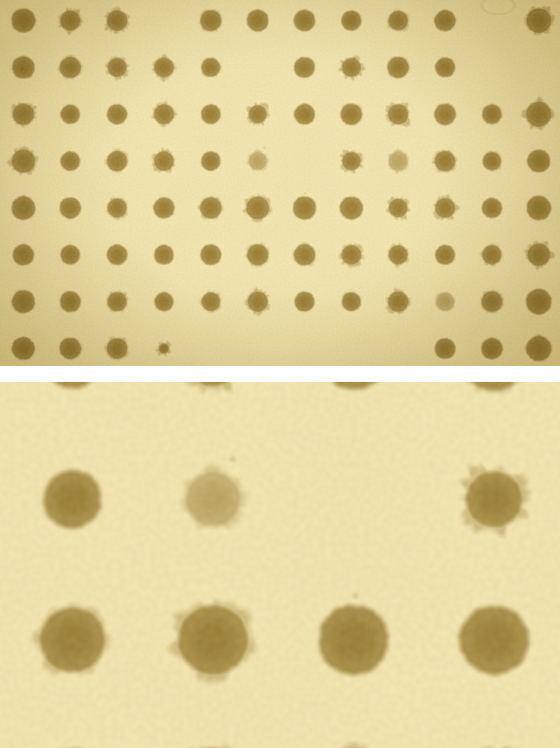
Top, the full canvas; bottom, a detail of the centre.
This pattern is drawn by a WebGL 1 fragment shader. Its source:

```glsl
precision highp float;

// A 12 by 8 grid of soft brown colonies on a backlit cream plate, some missing.
// Each colony is a dense core, a body and a lumpy halo, sized by hash per cell;
// its density tints the plate light, which dims towards the corners.

uniform vec2 u_resolution;

const float PITCH = 0.128;                   // spacing in canvas heights
const vec2 FIRST = vec2(0.064, 0.0478);      // centre of the lower left colony
const float ROWS = 8.0;
const vec3 PLATE_BRIGHT = vec3(0.942, 0.888, 0.682);
const vec3 PLATE_DIM = vec3(0.775, 0.700, 0.450);
const vec3 COLONY_TINT = vec3(0.665, 0.590, 0.365);

float hash(vec2 p) {
  vec3 q = fract(vec3(p.xyx) * 0.1031);
  q += dot(q, q.yzx + 33.33);
  return fract((q.x + q.y) * q.z);
}

float cornerSlope(vec2 corner, vec2 offset) {
  float angle = 6.28318 * hash(corner);
  return dot(vec2(cos(angle), sin(angle)), offset);
}

float gradientNoise(vec2 p) {
  vec2 i = floor(p);
  vec2 f = p - i;
  vec2 w = f * f * f * (f * (f * 6.0 - 15.0) + 10.0);
  vec2 e = vec2(1.0, 0.0);
  float low = mix(cornerSlope(i, f), cornerSlope(i + e, f - e), w.x);
  float high = mix(cornerSlope(i + e.yx, f - e.yx), cornerSlope(i + 1.0, f - 1.0), w.x);
  return mix(low, high, w.y);
}

// 1 inside the column span first..last of one row, counted from the top left
float inSpan(vec2 cell, float row, float first, float last) {
  return step(abs(cell.y - row), 0.5) * step(first - 0.5, cell.x) * step(cell.x, last + 0.5);
}

float isEmpty(vec2 cell) {
  float gap = inSpan(cell, 0.0, 3.0, 3.0) + inSpan(cell, 0.0, 10.0, 10.0);
  gap += inSpan(cell, 1.0, 5.0, 5.0) + inSpan(cell, 1.0, 10.0, 11.0);
  gap += inSpan(cell, 3.0, 6.0, 6.0) + inSpan(cell, 7.0, 4.0, 8.0);
  return gap;
}

float isPale(vec2 cell) {
  return inSpan(cell, 3.0, 5.0, 5.0) + inSpan(cell, 3.0, 8.0, 8.0) + inSpan(cell, 6.0, 9.0, 9.0);
}

// Radius in cells: outer columns and a few neighbours grow larger
float colonyRadius(vec2 cell) {
  float radius = 0.198 + 0.036 * hash(cell + 7.3);
  radius += 0.026 * step(cell.x, 0.5) + 0.043 * step(10.5, cell.x);
  radius += 0.03 * (inSpan(cell, 4.0, 5.0, 7.0) + inSpan(cell, 7.0, 1.0, 1.0));
  radius -= 0.03 * inSpan(cell, 3.0, 5.0, 5.0);
  return mix(radius, 0.115, inSpan(cell, 7.0, 3.0, 3.0));
}

float softDisc(float dist, float radius, float blur) {
  return 1.0 - smoothstep(radius - blur, radius + blur, dist);
}

float colonyDensity(vec2 local, vec2 cell, float pixel) {
  float dist = length(local);
  vec2 around = local / max(dist, 0.001);
  vec2 seed = cell * 17.0 + 4.5;
  float radius = colonyRadius(cell);
  float pale = isPale(cell);
  float blur = max(0.032, pixel);

  float lumps = gradientNoise(around * 1.5 + seed);
  float ripple = gradientNoise(around * 4.0 + seed + 60.0);
  float spread = smoothstep(0.35, 1.0, hash(cell + 31.7));
  float bodyRadius = radius * (1.0 + 0.05 * lumps + 0.04 * ripple);
  float haloRadius = bodyRadius + spread * (0.03 + 0.12 * lumps + 0.05 * ripple);

  float halo = 0.42 * softDisc(dist, haloRadius, blur * 1.3);
  float body = softDisc(dist, bodyRadius, blur) * (0.89 - 0.2 * pale);
  float core = 0.15 * softDisc(dist, radius * 0.58, radius * 0.3);
  float mottle = 0.06 * gradientNoise(local * 16.0 + seed);
  float density = max(body, halo) + core + mottle * body;
  return density * (1.0 - 0.22 * pale) * (1.0 - isEmpty(cell));
}

vec3 plateLight(vec2 uv) {
  float fromCentre = length((uv - vec2(0.49, 0.52)) * vec2(1.0, 0.9));
  return mix(PLATE_BRIGHT, PLATE_DIM, smoothstep(0.22, 0.75, fromCentre));
}

// Faint oval smudge cut by the top edge
float smudge(vec2 p) {
  float oval = length((p - vec2(1.361, 0.985)) / vec2(0.045, 0.024));
  return 1.0 - smoothstep(0.04, 0.16, abs(oval - 1.0));
}

// Sparse dust, one candidate per coarse square
float dust(vec2 p) {
  vec2 square = floor(p * 9.0);
  vec2 spot = 0.2 + 0.6 * vec2(hash(square + 3.1), hash(square + 8.7));
  float dist = length(fract(p * 9.0) - spot);
  return step(0.94, hash(square + 51.0)) * softDisc(dist, 0.025, 0.02);
}

void main() {
  vec2 p = gl_FragCoord.xy / u_resolution.y;
  vec2 grid = (p - FIRST) / PITCH;
  vec2 index = floor(grid + 0.5);
  vec2 cell = vec2(index.x, ROWS - 1.0 - index.y);
  float pixel = 1.0 / (u_resolution.y * PITCH);

  vec3 colour = plateLight(gl_FragCoord.xy / u_resolution);
  float density = colonyDensity(grid - index, cell, pixel);
  density += 0.1 * smudge(p) + 0.25 * dust(p);
  colour *= mix(vec3(1.0), COLONY_TINT, density);
  colour += 0.022 * gradientNoise(p * 170.0) + 0.008 * gradientNoise(p * 9.0);
  gl_FragColor = vec4(colour, 1.0);
}
```
